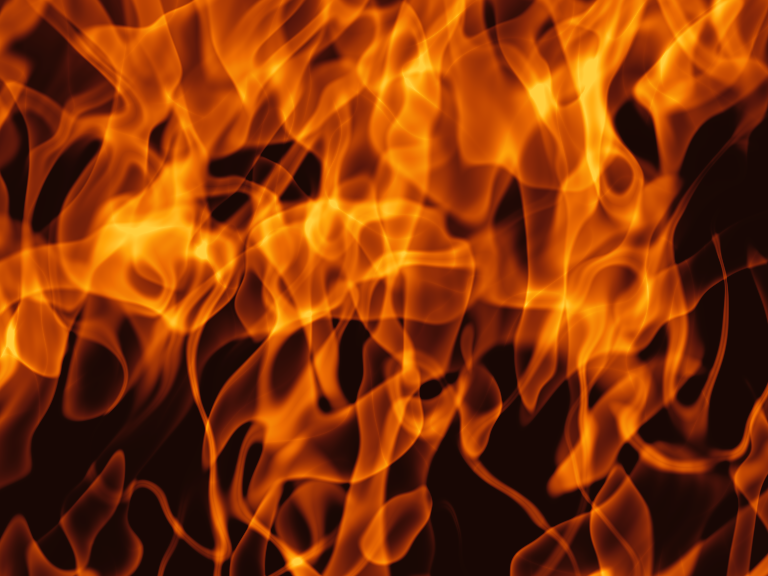
Write a WebGL 2 fragment shader that draws this texture.

```glsl
#version 300 es
precision highp float;
// Draws a wall of fire: bright folded flames above, dark gaps with glowing tongues below.

#define LAYERS 7          // overlapping flame sheets
#define SHEET_SCALE vec2(5.3, 2.4)
#define WARP 0.16         // large curl of the flames
#define CURL 0.042        // small curl of the flames
#define LEAN 0.24         // tilt to the right, in radians
#define RIM_FALLOFF 8.0   // how fast the glow fades inside a sheet
#define RIM_FLOOR 0.25    // glow left deep inside a sheet
#define GAP_LEVEL 0.24    // sheet threshold in the dark lower part
#define FULL_LEVEL -0.04  // sheet threshold in the bright upper part
#define DARK_POINT 0.27   // heat that still looks black
#define CONTRAST 1.75
#define FILAMENT 0.13     // strength of the thin bright threads

uniform vec2 u_resolution;
out vec4 fragColor;

float hash(ivec2 cell) {
  uvec2 k = uvec2(cell) * uvec2(1597334673u, 3812015801u);
  uint h = (k.x ^ k.y) * 1597334673u;
  h ^= h >> 15;
  h *= 2246822519u;
  h ^= h >> 13;
  return float(h >> 8) / 16777216.0;
}

float cornerSlope(ivec2 cell, vec2 offset) {
  float a = 6.28319 * hash(cell);
  return dot(vec2(cos(a), sin(a)), offset);
}

// Gradient noise, about -0.7 to 0.7
float noise(vec2 p) {
  vec2 base = floor(p), f = p - base;
  ivec2 c = ivec2(base) + 4096;
  vec2 u = f * f * f * (f * (f * 6.0 - 15.0) + 10.0);
  float low = mix(cornerSlope(c, f),
                  cornerSlope(c + ivec2(1, 0), f - vec2(1, 0)), u.x);
  float high = mix(cornerSlope(c + ivec2(0, 1), f - vec2(0, 1)),
                   cornerSlope(c + ivec2(1, 1), f - vec2(1, 1)), u.x);
  return mix(low, high, u.y);
}

vec2 noise2(vec2 p) { return vec2(noise(p), noise(p + vec2(37.3, 91.7))); }

mat2 rotation(float a) { return mat2(cos(a), sin(a), -sin(a), cos(a)); }

// x: share filled by flames, full above and sparse below; y: dark gap at the right
vec2 flameCover(vec2 p) {
  vec2 w = p + 0.16 * noise2(p * 3.1 + 5.0);
  float cover = smoothstep(0.24, 0.66, w.y + 0.12 * noise(p * 2.3 + 11.0));
  float gap = 1.0 - smoothstep(0.08, 0.28, length((w - vec2(1.36, 0.68)) * vec2(1.0, 0.8)));
  return vec2(cover * (1.0 - gap), gap);
}

// One thin sheet: crisp outer edge, bright rim, dimmer inside
float flameSheet(vec2 p, int layer, float cover) {
  float id = float(layer);
  vec2 seed = vec2(id * 13.7, id * 7.9);
  p += WARP * noise2(p * 2.9 + seed);
  p += CURL * noise2(p * 8.5 + seed.yx);
  float tilt = LEAN + 0.6 * (hash(ivec2(layer, 77)) - 0.5);
  vec2 q = rotation(tilt) * p * SHEET_SCALE * (0.8 + 0.12 * id) + seed;
  float n = noise(q);
  float level = mix(GAP_LEVEL, FULL_LEVEL, cover);
  bool ribbon = layer % 3 == 2;
  float depth = ribbon ? 0.08 - 0.2 * level - abs(n) : n - level;
  float edge = smoothstep(-0.045, 0.025, depth);
  float glow = mix(RIM_FLOOR, 1.0, exp(-RIM_FALLOFF * max(depth, 0.0)));
  float fade = smoothstep(-0.3, 0.25, noise(p * 2.6 + seed + 50.0));
  return edge * glow * (ribbon ? fade : 0.55 + 0.45 * fade);
}

// Thin curved threads that come and go along the flow
float filaments(vec2 flow) {
  float sum = 0.0;
  for (int i = 0; i < 3; i++) {
    vec2 seed = vec2(float(i) * 19.3, float(i) * 5.7);
    vec2 q = rotation(0.5 * float(i - 1)) * flow + 0.05 * noise2(flow * 7.0 + seed);
    float ridge = exp(-20.0 * abs(noise(q * vec2(9.0, 3.6) + seed)));
    sum += ridge * smoothstep(-0.1, 0.3, noise(q * 4.5 + seed + 31.0));
  }
  return sum;
}

// Heat from dark to yellow
vec3 fireColor(float heat) {
  vec3 ramp[7] = vec3[7](
    vec3(0.09, 0.028, 0.016), vec3(0.33, 0.08, 0.04), vec3(0.55, 0.16, 0.03),
    vec3(0.75, 0.27, 0.01), vec3(0.93, 0.42, 0.01), vec3(1.0, 0.64, 0.04),
    vec3(1.0, 0.86, 0.3));
  vec3 color = ramp[0];
  for (int i = 1; i < 7; i++) {
    color = mix(color, ramp[i], clamp(heat * 5.0 - float(i - 1), 0.0, 1.0));
  }
  return color;
}

void main() {
  vec2 p = gl_FragCoord.xy / u_resolution.y;
  vec2 area = flameCover(p);
  float cover = area.x;

  // Soft body of the fire, then sheets laid over it like light
  float cold = 1.0 - (0.05 + 0.16 * cover + 0.14 * noise(p * 3.5 + 23.0));
  float weight = mix(0.58, 0.44, cover);
  for (int i = 0; i < LAYERS; i++) cold *= 1.0 - weight * flameSheet(p, i, cover);
  float heat = (1.0 - cold) * (1.0 - 0.5 * area.y);

  // Threads and fine wisps along the flow
  vec2 flow = rotation(LEAN) * (p + 0.12 * noise2(p * 4.0 + 3.0));
  heat += FILAMENT * heat * filaments(flow);
  heat *= 1.0 + 0.2 * noise(flow * vec2(19.0, 6.0)) + 0.11 * noise(flow * vec2(38.0, 14.0));

  // Contrast with a soft toe in the darks
  float t = (heat - DARK_POINT) * CONTRAST;
  t = 0.5 * (t + sqrt(t * t + 0.004));
  fragColor = vec4(fireColor(min(t, 1.15)), 1.0);
}
```
